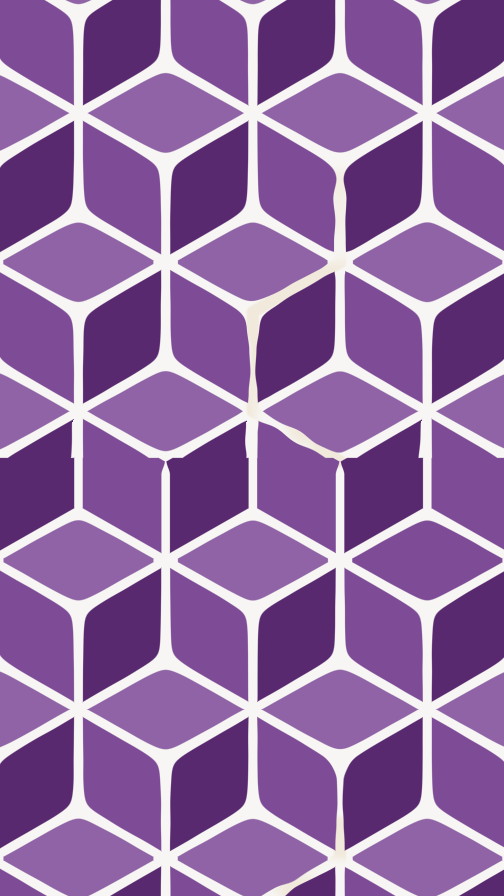
Give the GLSL for this pattern, as a Shadertoy shader.

```glsl
// Tumbling-block pattern: a hexagonal grid where each cell splits into three
// rhombic faces, inset to leave pale lines and rounded at the wide corners.
// One row has a flawed seam, and a cream stain zigzags along some of the lines.

#define COLUMNS 2.89                    // cubes across the canvas
#define STRETCH 1.013                   // vertical squeeze of the hexagons
#define ORIGIN vec2(0.950, -0.657)      // first top face, from the upper left
#define HALF_LINE 0.0245
#define ROUNDING 0.05
#define SEAM_ROW 2.0
#define SEAM_ROUNDING 0.15
#define TOP_COLOR vec3(0.56, 0.39, 0.65)
#define LEFT_COLOR vec3(0.495, 0.295, 0.59)
#define RIGHT_COLOR vec3(0.35, 0.16, 0.44)
#define LINE_COLOR vec3(0.97, 0.965, 0.955)
#define STAIN_COLOR vec3(0.945, 0.915, 0.86)

const float ROW = 0.8660254;            // row spacing for hexagons of width 1
const float HALF_SIDE = 0.2886751;

float hash(vec2 p) {
    return fract(sin(dot(p, vec2(127.1, 311.7))) * 43758.5453);
}

float noise(vec2 p) {
    vec2 i = floor(p), f = fract(p);
    f = f * f * (3.0 - 2.0 * f);
    return mix(mix(hash(i), hash(i + vec2(1, 0)), f.x),
               mix(hash(i + vec2(0, 1)), hash(i + vec2(1, 1)), f.x), f.y);
}

float segmentDistance(vec2 p, vec2 a, vec2 b) {
    vec2 ab = b - a;
    return length(p - a - ab * clamp(dot(p - a, ab) / dot(ab, ab), 0.0, 1.0));
}

// Rhombus with its long axis along x; only the wide corners are rounded
float rhombus(vec2 p, float rounding) {
    float x = sqrt(p.x * p.x + rounding * rounding);
    return 0.5 * x + ROW * abs(p.y) - 0.25 + HALF_LINE;
}

// Center of the nearest pointy-top hexagon
vec2 hexCenter(vec2 p) {
    vec2 cell = vec2(1.0, 2.0 * ROW);
    vec2 a = round(p / cell) * cell;
    vec2 b = (floor(p / cell) + 0.5) * cell;
    return length(p - a) < length(p - b) ? a : b;
}

// Distance to the stained zigzag, which recurs every four rows
float stainDistance(vec2 p) {
    vec2 path[5] = vec2[5](vec2(1.0, -HALF_SIDE), vec2(1.0, -ROW),
        vec2(0.5, -4.0 * HALF_SIDE), vec2(0.5, -2.0 * ROW),
        vec2(1.0, -7.0 * HALF_SIDE));
    p.y = -mod(-p.y, 4.0 * ROW);
    float d = 9.0;
    for (int i = 0; i < 4; i++) d = min(d, segmentDistance(p, path[i], path[i + 1]));
    return d;
}

void mainImage(out vec4 fragColor, in vec2 fragCoord) {
    vec2 p = (fragCoord - vec2(0.0, iResolution.y)) / iResolution.x;
    p = p * COLUMNS * vec2(1.0, STRETCH) - ORIGIN;
    float pixel = COLUMNS / iResolution.x;

    // Cell and row, counted from the top
    vec2 h = p + vec2(0.0, HALF_SIDE);
    vec2 center = hexCenter(h);
    vec2 q = h - center;
    float row = round(-center.y / ROW);
    bool seam = row == SEAM_ROW;

    // Pick the face: top, left or right
    bool top = q.y > abs(q.x) * 0.5773503;
    bool right = !top && q.x > 0.0;
    vec2 axis = top ? vec2(0.0, 1.0) : vec2(right ? ROW : -ROW, -0.5);
    vec2 local = vec2(dot(q, vec2(axis.y, -axis.x)), dot(q, axis) - HALF_SIDE);
    vec3 face = top ? TOP_COLOR : right ? RIGHT_COLOR : LEFT_COLOR;
    if (top && row == 3.0 && center.x > 1.0) face = LEFT_COLOR;

    // Corner variation: soft outer corner on the seam, blunt tips in odd rows
    bool softCorner = seam && right && local.y > 0.0;
    float d = rhombus(local, softCorner ? SEAM_ROUNDING : ROUNDING);
    if (top && mod(row, 2.0) == 1.0) d = max(d, abs(local.x) - 0.43);

    // Uneven edges beside the stain and along the soft corners
    float stain = stainDistance(p);
    float wobble = 0.003 + 0.028 * smoothstep(0.1, 0.02, stain);
    if (softCorner) wobble += 0.022 * smoothstep(0.0, 0.1, local.y);
    d += wobble * (noise(p * 8.0) - 0.5);

    // Side faces bleed up to a flat cut at the seam
    if (seam && !top) {
        float bleed = 0.02 * smoothstep(0.15, 0.05, abs(q.x)) * smoothstep(-0.08, 0.0, q.y);
        d = min(d, max(rhombus(local, 0.0) - bleed, q.y - 0.018));
    }

    // Lines with patchy stain, then the faces
    float patches = smoothstep(0.3, 0.55, noise(p * 5.0 + 3.0));
    vec3 color = mix(LINE_COLOR, STAIN_COLOR, patches * smoothstep(0.045, 0.025, stain));
    color = mix(color, face, smoothstep(0.75 * pixel, -0.75 * pixel, d));
    fragColor = vec4(color, 1.0);
}
```
